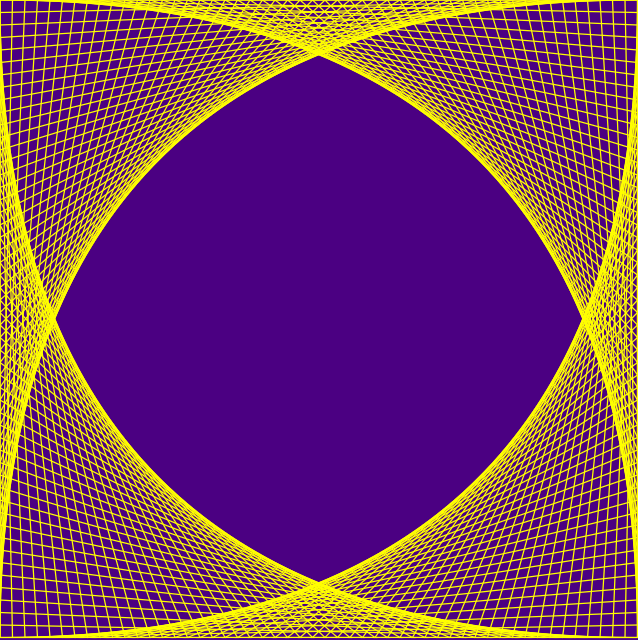
A Shadertoy shader for this background:

```glsl
// String art: each corner of a square is strung with straight threads whose
// ends slide along the two adjoining sides, so they wrap a parabola.
// Every thread's distance gives a smooth coverage, layered over a flat ground.

const vec3 GROUND = vec3(0.294, 0.0, 0.51);
const vec3 THREAD = vec3(1.0, 1.0, 0.0);
const int STEPS = 51;                   // thread intervals along each side
const float SIDE = 510.0 / 512.0;       // side of the square in canvas heights
const float THREAD_WIDTH = 1.0 / 510.0; // in units of the side

// Coverage of a thread at distance d, smoothed over one pixel
float threadCoverage(float d, float pixel) {
    return clamp((0.5 * THREAD_WIDTH - d) / pixel + 0.5, 0.0, 1.0);
}

// Share of ground left visible by the threads around the corner at the origin
float cornerGap(vec2 p, float pixel) {
    float gap = 1.0;
    for (int i = 0; i <= STEPS; i++) {
        // Thread from (t, 0) to (0, 1 - t)
        float t = float(i) / float(STEPS);
        vec2 normal = vec2(1.0 - t, t);
        float d = abs(dot(p, normal) - t * (1.0 - t)) / length(normal);
        gap *= 1.0 - threadCoverage(d, pixel);
    }
    return gap;
}

void mainImage(out vec4 fragColor, in vec2 fragCoord) {
    // Square coordinates from the top left corner, y downwards
    float pixel = 1.0 / (SIDE * iResolution.y);
    vec2 p = vec2(fragCoord.x, iResolution.y - fragCoord.y) * pixel;

    // Threads of all four corners, by mirroring
    float gap = 1.0;
    for (int c = 0; c < 4; c++) {
        vec2 flip = vec2(c & 1, c >> 1);
        gap *= cornerGap(mix(p, 1.0 - p, flip), pixel);
    }

    // Threads end at the sides of the square
    vec2 outside = abs(p - 0.5) - 0.5 - 0.5 * THREAD_WIDTH;
    float inside = clamp(0.5 - max(outside.x, outside.y) / pixel, 0.0, 1.0);

    fragColor = vec4(mix(GROUND, THREAD, (1.0 - gap) * inside), 1.0);
}
```
